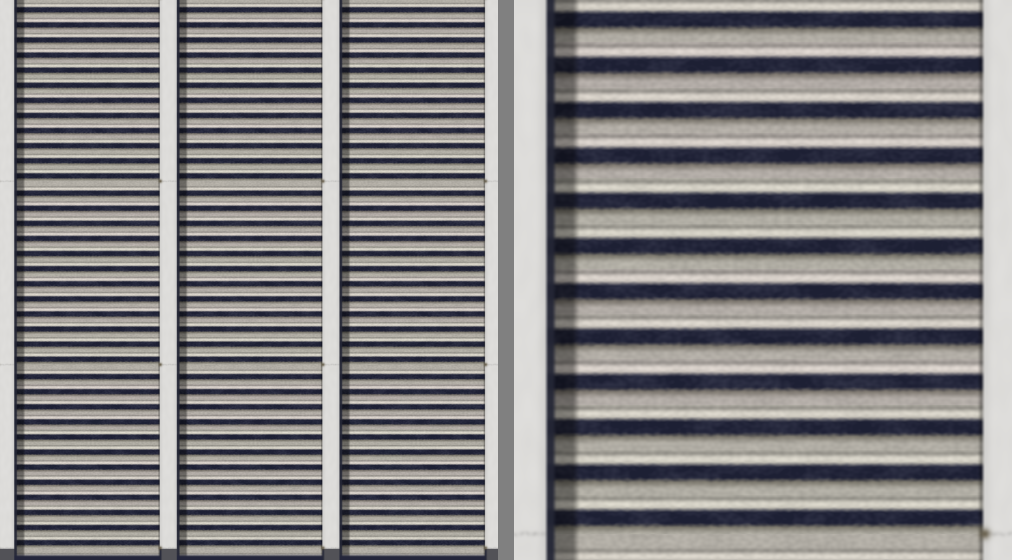
Left, the full canvas; right, a detail of the centre.
Write a Shadertoy shader that draws this pattern.

```glsl
// Louvre wall: three columns of horizontal slats between pale vertical posts.
// Columns and 12-slat sections repeat by mod; each slat is a shaded profile
// across its dark gap, weathered with gradient noise. Canvas height = 100 units.

float hash(vec2 p) {
    p = fract(p * vec2(0.1031, 0.1137));
    p += dot(p, p.yx + 33.33);
    return fract((p.x + p.y) * p.x * 17.0);
}

float gradientDot(vec2 cell, vec2 offset) {
    float angle = 6.2832 * hash(cell + 7.0);
    return dot(vec2(cos(angle), sin(angle)), offset);
}

// Gradient noise, roughly -0.7 to 0.7
float noise(vec2 p) {
    vec2 i = floor(p), f = fract(p);
    vec2 u = f * f * f * (f * (f * 6.0 - 15.0) + 10.0);
    vec2 e = vec2(0.0, 1.0);
    return mix(mix(gradientDot(i, f), gradientDot(i + e.yx, f - e.yx), u.x),
               mix(gradientDot(i + e.xy, f - e.xy), gradientDot(i + e.yy, f - e.yy), u.x), u.y);
}

float bump(float d, float width) {
    return exp(-d * d / (width * width));
}

// x runs from the panel's left edge, y down from the section joint
vec3 slatColor(float x, float y) {
    float index = clamp(floor((y - 2.15) / 2.695 + 0.5), 0.0, 11.0);
    float d = y - 2.15 - index * 2.695;
    float streak = noise(vec2(x * 0.45, index * 5.3 + d));
    float grain = noise(vec2(x * 2.6, y * 3.5));

    // Lit face: bright lip above the gap, dim crease behind it
    float light = 0.685 + 0.15 * bump(d + 0.8, 0.24) - 0.11 * bump(d + 1.14, 0.15)
                + 0.03 * streak + 0.05 * grain;
    float tint = hash(vec2(index, 3.0)) - 0.5;
    vec3 face = light * vec3(1.015 + 0.02 * tint, 0.99 - 0.02 * tint, 0.945 + 0.03 * tint);

    // Dark gap: crisp above, soft warm shade below
    float wobble = 0.06 * grain;
    float gap = smoothstep(-0.66, -0.28, d + wobble) * (1.0 - smoothstep(0.26, 0.62, d + wobble));
    float shade = smoothstep(-0.3, 0.0, d) * (1.0 - smoothstep(0.4, 1.05, d));
    face *= 1.0 - shade * vec3(0.36, 0.37, 0.4);
    vec3 navy = vec3(0.135, 0.145, 0.225) + 0.07 * max(streak + 0.6 * grain, -0.3);
    return mix(face, navy, gap);
}

vec3 postColor(float c, float y, float joint) {
    vec3 color = vec3(0.868, 0.864, 0.855) + 0.015 * noise(vec2(c, y) * vec2(1.2, 0.6));
    color *= 1.0 - 0.05 * smoothstep(0.8, 1.5, abs(c));
    // Faint uneven seam between sections
    float seam = bump(joint + 0.12 * noise(vec2(c * 2.0, 4.0)), 0.16);
    return color * (1.0 - seam * (0.07 + 0.08 * noise(vec2(c * 3.0, 9.0))));
}

void mainImage(out vec4 fragColor, in vec2 fragCoord) {
    vec2 p = 100.0 * fragCoord / iResolution.y;
    float down = 100.0 - p.y;
    float soft = max(0.15, 60.0 / iResolution.y);

    // Repeat: c is centred on each post, x spans each panel
    float c = mod(p.x - 1.01 + 14.52, 29.04) - 14.52;
    float x = mod(c, 29.04) - 1.53;
    float y = mod(down + 0.39, 32.75);
    float joint = y > 16.375 ? y - 32.75 : y;

    // Panel with the post's cast shadow and dark side grooves
    vec3 color = slatColor(x, y);
    color *= mix(0.6, 1.0, smoothstep(1.5, 2.05, x));
    color = mix(color, vec3(0.14, 0.15, 0.21), 0.92 * (1.0 - smoothstep(0.3, 0.65, x)));
    color *= 1.0 - 0.35 * smoothstep(25.6, 25.95, x);
    color = mix(color, vec3(0.14, 0.15, 0.23), smoothstep(98.8, 99.5, down));

    // Post with a dark foot at the base
    vec3 post = postColor(c, y, joint);
    vec3 foot = mix(vec3(0.15, 0.16, 0.22), vec3(0.32, 0.32, 0.34), smoothstep(-1.45, -1.0, c));
    post = mix(post, foot, smoothstep(98.0 - soft, 98.0 + soft, down));
    color = mix(color, post, 1.0 - smoothstep(1.53 - soft, 1.53 + soft, abs(c)));

    // Small rust spot where each seam meets the panel
    float spot = bump(length(vec2(c + 1.42, joint)), 0.32);
    color = mix(color, vec3(0.33, 0.29, 0.2), 0.75 * spot);

    fragColor = vec4(clamp(color, 0.0, 1.0), 1.0);
}
```
